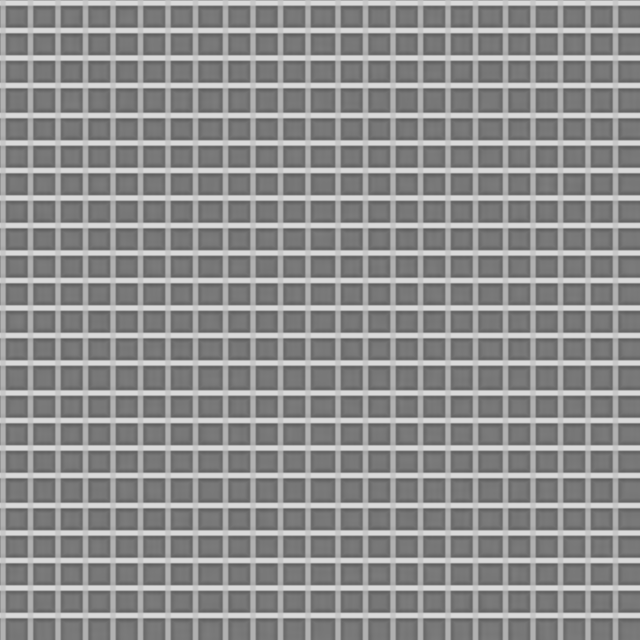
Reproduce this pattern procedurally as a Shadertoy shader.

```glsl
// Grey wire mesh: 23 by 23 recessed square pits between pale bars.
// Bars are distances to unevenly stepped lines; bright horizontal bars lie
// over duller vertical ones, with soft shading at the pit edges.

#define GRID_UNITS 256.0      // fine units across the canvas
#define BAR_COUNT 23          // bars in each direction
#define BAR_STEP 11.0         // usual spacing, in fine units
#define BAR_START 1.2         // centre of the first bar
#define BAR_HALF 1.1          // half width of a bar
#define WIDE_X vec3(8.0, 12.0, 18.0)  // columns following a wider gap
#define WIDE_Y vec3(4.0, 14.0, 18.0)  // rows following a wider gap
#define PIT_GREY 0.472
#define UPRIGHT_GREY 0.695
#define RAIL_GREY 0.855
#define SHADE_DEPTH 0.105
#define GRAIN 0.022

vec2 hashGradient(vec2 cell) {
    vec2 h = vec2(dot(cell, vec2(127.1, 311.7)), dot(cell, vec2(269.5, 183.3)));
    return 2.0 * fract(sin(h) * 43758.5) - 1.0;
}

float gradientNoise(vec2 p) {
    vec2 i = floor(p), f = fract(p);
    vec2 u = f * f * f * (f * (f * 6.0 - 15.0) + 10.0);
    vec2 e = vec2(0.0, 1.0);
    float a = dot(hashGradient(i), f);
    float b = dot(hashGradient(i + e.yx), f - e.yx);
    float c = dot(hashGradient(i + e.xy), f - e.xy);
    float d = dot(hashGradient(i + e.yy), f - e.yy);
    return mix(mix(a, b, u.x), mix(c, d, u.x), u.y);
}

// Signed distance to the nearest bar centre along one axis
float nearestBar(float x, vec3 wideGaps) {
    float nearest = GRID_UNITS;
    for (int k = 0; k < BAR_COUNT; k++) {
        float index = float(k);
        float extra = dot(step(wideGaps, vec3(index)), vec3(1.0));
        float d = x - (BAR_START + BAR_STEP * index + extra);
        if (abs(d) < abs(nearest)) nearest = d;
    }
    return nearest;
}

float barMask(float d, float softness) {
    return 1.0 - smoothstep(BAR_HALF - softness, BAR_HALF + softness, abs(d));
}

// Shade beside a bar, fading into the pit
float edgeShade(float d) {
    return 1.0 - smoothstep(BAR_HALF, BAR_HALF + 2.4, abs(d));
}

void mainImage(out vec4 fragColor, in vec2 fragCoord) {
    vec2 uv = fragCoord / iResolution.xy;
    vec2 p = GRID_UNITS * vec2(uv.x, 1.0 - uv.y);   // measured from the top
    vec2 pixel = GRID_UNITS / iResolution.xy;
    vec2 softness = max(vec2(0.5), 0.75 * pixel);

    float dx = nearestBar(p.x, WIDE_X);
    float dy = nearestBar(p.y, WIDE_Y);
    float upright = barMask(dx, softness.x);
    float rail = barMask(dy, softness.y);

    // Pit floor: darker under the rails, faint streaks along both axes
    float railShade = edgeShade(dy) * (dy > 0.0 ? 1.0 : 0.85);
    float shade = max(railShade, 0.6 * edgeShade(dx));
    float grain = gradientNoise(p * vec2(0.45, 0.06))
                + 0.6 * gradientNoise(p * vec2(0.05, 0.4) + 37.0);
    float grey = PIT_GREY - SHADE_DEPTH * shade + GRAIN * grain;

    // Uprights, dimmed beside each rail, then rails dulled at crossings
    grey = mix(grey, UPRIGHT_GREY - 0.05 * railShade, upright);
    grey = mix(grey, RAIL_GREY - 0.07 * upright, rail);

    fragColor = vec4(vec3(grey), 1.0);
}
```
